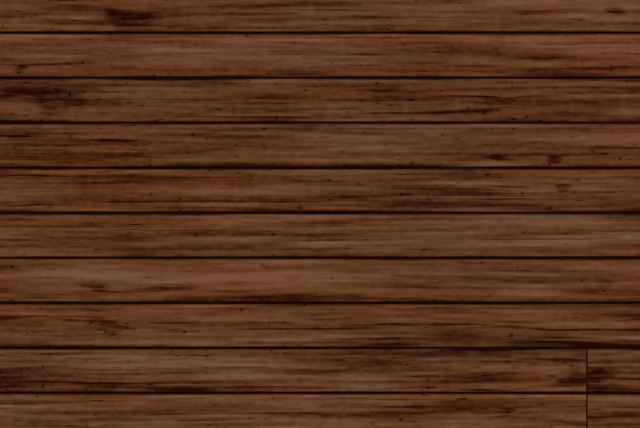
Give the GLSL for this texture, as a WebGL 1 fragment shader.

```glsl
precision highp float;
// Dark stained horizontal wooden planks with fine grain, shadowed grooves and worn knots.
uniform vec2 u_resolution;

#define PITCH 0.1052        // plank height, in canvas heights
#define FIRST_GROOVE 0.082  // height of the lowest groove
#define GROOVE_HALF 0.0032  // half width of the dark groove
#define JOINT_X 1.371       // butt joint in the two lowest planks
#define JOINT_HALF 0.0012
#define STAIN_DEPTH 0.55
#define GRAIN_CONTRAST 1.0
#define DARK vec3(0.14, 0.04, 0.01)
#define MID vec3(0.35, 0.20, 0.10)
#define LIGHT vec3(0.46, 0.31, 0.22)
#define GAP vec3(0.075, 0.025, 0.012)

float hash(vec2 p) {
  return fract(sin(dot(p, vec2(127.1, 311.7))) * 43758.5453);
}

float noise(vec2 p) {
  vec2 i = floor(p), f = fract(p);
  f = f * f * (3.0 - 2.0 * f);
  return mix(mix(hash(i), hash(i + vec2(1.0, 0.0)), f.x),
             mix(hash(i + vec2(0.0, 1.0)), hash(i + vec2(1.0, 1.0)), f.x), f.y);
}

// Soft blotches and knots that gather near both ends of a plank; x = darkness, y = grain bend.
vec2 stains(vec2 p, float id) {
  vec2 result = vec2(0.0);
  float ragged = noise(p * vec2(35.0, 90.0)) - 0.5;
  for (int i = 0; i < 4; i++) {
    float k = float(i);
    vec2 seed = vec2(id + 3.0, k * 7.0 + 1.0);
    float side = mod(k, 2.0);
    float x = mix(0.02, 1.16, side) + 0.31 * hash(seed);
    float y = FIRST_GROOVE + (id + 0.15 + 0.7 * hash(seed + 17.3)) * PITCH;
    float size = hash(seed + 41.7);
    vec2 rel = (p - vec2(x, y)) / mix(vec2(0.022, 0.011), vec2(0.10, 0.038), size * size);
    float r = length(rel);
    float strength = pow(hash(seed + 73.1), 2.0);
    result.x += strength * (1.0 - smoothstep(0.2, 1.2, r + ragged * 0.9));
    result.y += rel.y * exp(-r * r) * 0.007;
  }
  return vec2(min(result.x, 1.0), result.y);
}

// Stretched noise layers; returns a tone from 0 (dark) to 1 (light).
float grain(vec2 p, float id) {
  vec2 q = p + vec2(id * 5.37, 0.0);
  q.y += 0.006 * (noise(vec2(q.x * 2.5, id)) - 0.5);
  float tone = 0.60;
  tone += GRAIN_CONTRAST * (0.34 * (noise(q * vec2(3.0, 24.0)) - 0.5)
        + 0.48 * (noise(q * vec2(3.5, 75.0) + 11.0) - 0.5)
        + 0.48 * (noise(q * vec2(7.0, 150.0) + 23.0) - 0.5)
        + 0.22 * (noise(q * vec2(28.0, 190.0) + 37.0) - 0.5)
        + 0.14 * (noise(q * vec2(90.0, 120.0) + 53.0) - 0.5));
  // Thin cracks and short dark pores
  float crack = smoothstep(0.76, 0.95, noise(q * vec2(4.5, 125.0) + 71.0));
  float pore = smoothstep(0.87, 0.97, noise(q * vec2(60.0, 150.0) + 89.0));
  return tone - 0.30 * crack - 0.28 * pore;
}

void main() {
  vec2 p = gl_FragCoord.xy / u_resolution.y;
  float pixel = 1.0 / u_resolution.y;

  // Plank index and signed distances to its lower and upper grooves
  float row = (p.y - FIRST_GROOVE) / PITCH;
  float id = floor(row);
  float above = fract(row) * PITCH;
  float below = PITCH - above;

  // Wood tone: grain, plank variation and stains
  vec2 stain = stains(p, id);
  float plankSeed = id + step(id, 0.5) * step(JOINT_X, p.x) * 31.0;
  float tone = grain(p + vec2(0.0, stain.y), plankSeed);
  tone += 0.08 * (hash(vec2(plankSeed, 4.0)) - 0.5);
  tone -= STAIN_DEPTH * stain.x;

  // Rounded edges: broad shade above a groove, narrow shade and faint lit lip below it
  tone -= 0.38 * exp(-above / 0.007) + 0.24 * exp(-below / 0.005);
  float lip = (below - 0.009) / 0.0025;
  tone += 0.13 * exp(-lip * lip);
  tone = clamp(tone, 0.0, 1.0);
  vec3 color = mix(DARK, MID, min(tone * 2.0, 1.0));
  color = mix(color, LIGHT, max(tone * 2.0 - 1.0, 0.0));

  // Slow drift between reddish and greyed wood
  float hue = noise(p * vec2(4.0, 32.0) + 101.0) - 0.5;
  color *= 1.0 + hue * vec3(0.05, -0.06, -0.20);

  // Grooves of slightly uneven width
  float grooveDistance = min(above, below);
  float halfWidth = GROOVE_HALF * (0.75 + 0.5 * noise(vec2(p.x * 9.0, floor(row + 0.5) * 3.0)));
  float soft = max(pixel, 0.0016);
  float groove = 1.0 - smoothstep(halfWidth - soft, halfWidth + soft, grooveDistance);
  color = mix(color, GAP, groove * 0.95);

  // Vertical butt joint
  float jointDistance = abs(p.x - JOINT_X);
  float joint = 1.0 - smoothstep(JOINT_HALF - pixel * 0.5, JOINT_HALF + pixel, jointDistance);
  color = mix(color, DARK, joint * step(id, 0.5) * 0.85);

  gl_FragColor = vec4(color, 1.0);
}
```
